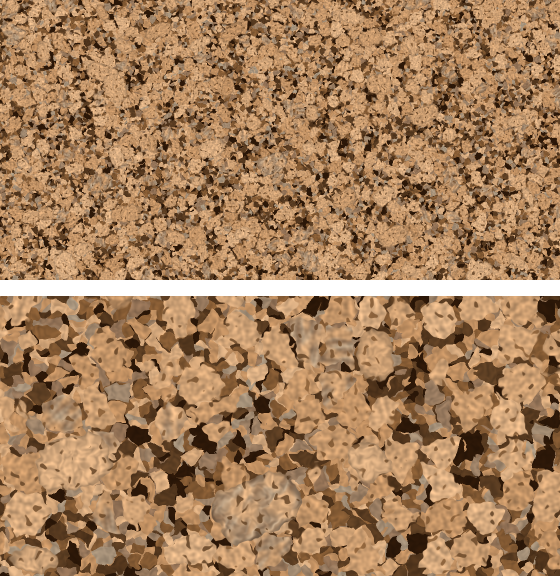
Top: the whole. Bottom: its middle third, enlarged.
This texture is drawn by a WebGL 2 fragment shader. Its source:

```glsl
#version 300 es
precision highp float;
// Polished granite: large oblong feldspar crystals over a nested mosaic of
// Voronoi grains in three sizes. Gradient noise roughens the edges, gathers
// the dark minerals in drifts and streaks the crystals; 2x2 supersampling.

uniform vec2 u_resolution;
out vec4 outColor;

// Lengths are in canvas heights.
const float CRYSTAL_SPACING = 0.13;
const float CRYSTAL_SHARE = 0.55;    // chance that a spacing cell holds one
const float CRYSTAL_MIN = 0.026;     // half length
const float CRYSTAL_MAX = 0.060;
const float GRAIN_SIZE = 0.042;
const float GRAIN_SHARE = 0.50;
const float CHIP_SIZE = 0.020;
const float CHIP_SHARE = 0.42;
const float CRUMB_SIZE = 0.0105;
const float ROUGHNESS = 0.008;       // edge displacement
const float DRIFT_SCALE = 8.0;       // frequency of the dark drifts
const float DRIFT_AMOUNT = 0.20;
const float MOTTLE = 0.24;           // fine brightness variation
const int SAMPLES = 2;               // per axis

const vec3 PALE = vec3(0.86, 0.69, 0.52);
const vec3 TAN = vec3(0.75, 0.56, 0.38);
const vec3 DUN = vec3(0.57, 0.44, 0.33);
const vec3 GREY = vec3(0.66, 0.59, 0.50);
const vec3 BROWN = vec3(0.54, 0.37, 0.21);
const vec3 UMBER = vec3(0.37, 0.25, 0.14);
const vec3 BLACK = vec3(0.17, 0.09, 0.03);

struct Grain { vec2 id; float border; };

vec2 hash2(vec2 cell) {
    uvec2 v = uvec2(ivec2(floor(cell)) + 8192) * 1664525u + 907633u;
    for (int i = 0; i < 2; i++) {
        v.x += v.y * 1664525u;
        v.y += v.x * 1664525u;
        v ^= v >> 16u;
    }
    return vec2(v >> 8u) / exp2(24.0);
}

float gradientAt(vec2 corner, vec2 offset) {
    float a = 6.2832 * hash2(corner).x;
    return dot(vec2(cos(a), sin(a)), offset);
}

float gradientNoise(vec2 p) {
    vec2 i = floor(p), f = p - i;
    vec2 w = f * f * f * (f * (f * 6.0 - 15.0) + 10.0);
    vec2 e = vec2(1.0, 0.0);
    return mix(mix(gradientAt(i, f), gradientAt(i + e, f - e), w.x),
               mix(gradientAt(i + e.yx, f - e.yx), gradientAt(i + 1.0, f - 1.0), w.x), w.y);
}

// Nearest Voronoi grain and the gap to its neighbour, in cell units.
Grain mosaic(vec2 p, float seed) {
    vec2 base = floor(p), id = base;
    float first = 9.0, second = 9.0;
    for (int y = -1; y <= 1; y++)
    for (int x = -1; x <= 1; x++) {
        vec2 cell = base + vec2(x, y);
        float d = length(cell + hash2(cell + seed) - p);
        if (d < first) { second = first; first = d; id = cell + seed; }
        else second = min(second, d);
    }
    return Grain(id, second - first);
}

// Mineral by rank, from dark to pale.
vec3 mineral(float rank, float tint) {
    if (rank < 0.11) return BLACK;
    if (rank < 0.32) return mix(UMBER, BLACK, 0.35 * tint);
    if (rank < 0.46) return mix(BROWN, UMBER, 0.35 * tint);
    if (rank < 0.65) return mix(DUN, GREY, tint * tint);
    if (rank < 0.83) return TAN;
    return mix(TAN, PALE, 0.5 + 0.5 * tint);
}

// Feldspar body with cleavage streaks along its axis, brown flecks, and
// cloudy grey patches in some.
vec3 feldspar(vec2 p, vec2 h, float greyShare) {
    float a = 6.2832 * h.y;
    vec2 q = mat2(cos(a), sin(a), -sin(a), cos(a)) * p;
    float streak = gradientNoise(q * vec2(45.0, 150.0));
    float fleck = gradientNoise(p * 105.0 + 31.0);
    float cloud = smoothstep(-0.3, 0.25, gradientNoise(q * vec2(38.0, 70.0) + 13.0));
    vec3 body = mix(TAN, PALE, 0.08 + 0.86 * fract(h.x * 17.0));
    if (h.x < greyShare) body = mix(body, mix(DUN, GREY, 0.5 + streak), 0.85 * cloud);
    body *= 1.0 + 0.2 * streak + MOTTLE * gradientNoise(p * 170.0);
    return mix(body, mix(BROWN, UMBER, h.y), 0.85 * smoothstep(0.27, 0.40, fleck));
}

// Fine ground: chips, some of them broken into crumbs.
vec3 ground(vec2 p, float drift) {
    Grain chip = mosaic(p / CHIP_SIZE, 300.0);
    Grain crumb = mosaic(p / CRUMB_SIZE, 700.0);
    bool whole = hash2(chip.id + 57.0).x < CHIP_SHARE && chip.border > 0.08;
    vec2 h = hash2((whole ? chip.id : crumb.id) + 91.0);
    return mineral(h.x + drift, h.y) * (1.0 + MOTTLE * gradientNoise(p * 160.0));
}

// Lays scattered, rounded oblong crystals over the colour below.
vec3 addCrystals(vec3 color, vec2 p, float edge) {
    vec2 base = floor(p / CRYSTAL_SPACING);
    for (int y = -1; y <= 1; y++)
    for (int x = -1; x <= 1; x++) {
        vec2 cell = base + vec2(x, y);
        vec2 place = hash2(cell + 1100.0), shape = hash2(cell + 1500.0), look = hash2(cell + 1900.0);
        if (hash2(cell + 2300.0).x > CRYSTAL_SHARE) continue;
        float a = -0.5 + 2.6 * (look.y - 0.5);
        vec2 q = p - (cell + 0.15 + 0.7 * place) * CRYSTAL_SPACING;
        q = mat2(cos(a), -sin(a), sin(a), cos(a)) * q;
        vec2 halfSize = mix(CRYSTAL_MIN, CRYSTAL_MAX, shape.x * shape.x) * vec2(1.0, mix(0.4, 0.8, shape.y));
        vec2 u = abs(q) / halfSize;
        float d = (pow(u.x * u.x * u.x + u.y * u.y * u.y, 1.0 / 3.0) - 1.0) * halfSize.y;
        vec3 body = feldspar(p, look, 0.25) * (1.0 - 0.2 * smoothstep(-0.005, 0.0, d));
        color = mix(color, body, smoothstep(edge, -edge, d));
    }
    return color;
}

vec3 granite(vec2 p, float edge) {
    vec2 rough = vec2(gradientNoise(p * 48.0), gradientNoise(p * 48.0 + 19.0))
        + 0.45 * vec2(gradientNoise(p * 125.0 + 43.0), gradientNoise(p * 125.0 + 71.0));
    vec2 w = p + ROUGHNESS * rough;
    float drift = DRIFT_AMOUNT * (gradientNoise(p * DRIFT_SCALE) + 0.6 * gradientNoise(p * DRIFT_SCALE * 2.3));
    vec3 color = ground(w, drift);
    // Medium grains keep a ragged seam of ground around them.
    Grain grain = mosaic(w / GRAIN_SIZE, 0.0);
    float seam = 0.12 + 0.30 * gradientNoise(p * 60.0 + 11.0);
    float present = step(hash2(grain.id + 33.0).x, GRAIN_SHARE + drift);
    float cover = present * smoothstep(-edge, edge, (grain.border - seam) * GRAIN_SIZE * 0.5);
    color = mix(color, feldspar(p, hash2(grain.id + 77.0), 0.10), cover);
    return addCrystals(color, w, edge);
}

void main() {
    float pixel = 1.0 / u_resolution.y;
    vec3 sum = vec3(0.0);
    for (int y = 0; y < SAMPLES; y++)
    for (int x = 0; x < SAMPLES; x++) {
        vec2 shift = (vec2(x, y) + 0.5) / float(SAMPLES) - 0.5;
        sum += granite((gl_FragCoord.xy + shift) * pixel, 0.5 * pixel);
    }
    outColor = vec4(sum / float(SAMPLES * SAMPLES), 1.0);
}
```
